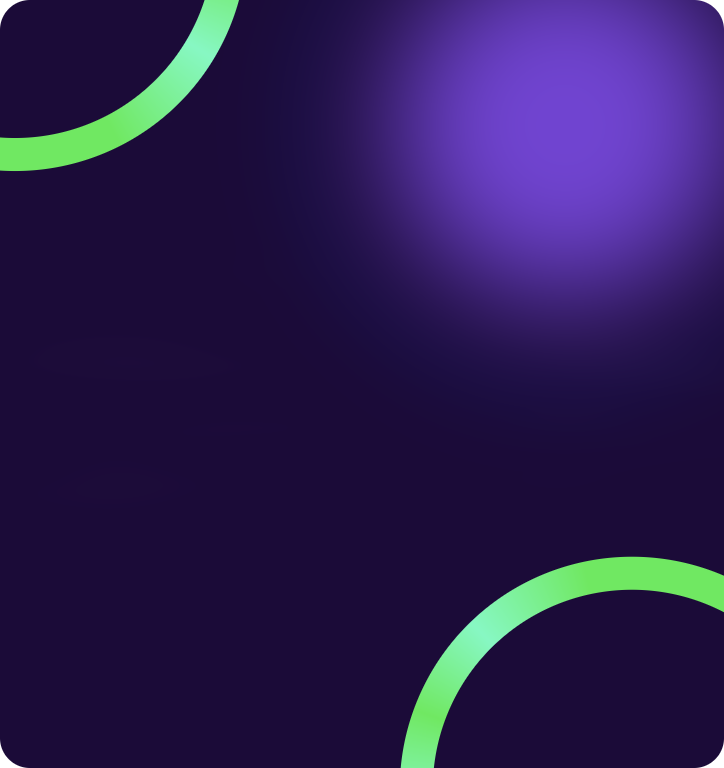
A Shadertoy shader for this background:

```glsl
// Dark violet rounded card with a soft purple glow and two green ring arcs.

#define GLOW_CENTER vec2(0.736, 0.837)
#define GLOW_RADIUS 0.241
#define RING_TOP vec2(0.0195, 1.0797)
#define RING_BOTTOM vec2(0.8229, -0.0273)
#define RING_RADIUS 0.2809
#define RING_HALF_WIDTH 0.0215
#define CORNER_RADIUS 0.039
#define HAZE_STRENGTH 0.014

const vec3 NIGHT  = vec3(0.106, 0.043, 0.220);
const vec3 INDIGO = vec3(0.096, 0.049, 0.242);
const vec3 PURPLE = vec3(0.440, 0.267, 0.816);
const vec3 GREEN  = vec3(0.440, 0.910, 0.385);
const vec3 MINT   = vec3(0.530, 0.970, 0.765);

// Gradient noise, roughly -0.7 to 0.7
vec2 gradientAt(vec2 cell) {
    float angle = 6.2832 * fract(sin(dot(cell, vec2(127.1, 311.7))) * 4375.5);
    return vec2(cos(angle), sin(angle));
}

float gradientNoise(vec2 p) {
    vec2 i = floor(p), f = fract(p);
    vec2 u = f * f * f * (f * (f * 6.0 - 15.0) + 10.0);
    vec2 e = vec2(0.0, 1.0);
    float low  = mix(dot(gradientAt(i), f),
                     dot(gradientAt(i + e.yx), f - e.yx), u.x);
    float high = mix(dot(gradientAt(i + e), f - e),
                     dot(gradientAt(i + e.yy), f - e.yy), u.x);
    return mix(low, high, u.y);
}

// Coverage of a shape from its signed distance
float fill(float dist, float pixel) {
    return clamp(0.5 - dist / pixel, 0.0, 1.0);
}

float roundedBox(vec2 p, vec2 halfSize, float radius) {
    vec2 q = abs(p) - halfSize + radius;
    return length(max(q, 0.0)) + min(max(q.x, q.y), 0.0) - radius;
}

// Ring with an angular sweep from green to mint around the highlight angle
vec3 drawRing(vec3 base, vec2 p, float highlightDegrees, float pixel) {
    float h = radians(highlightDegrees);
    vec2 axis = vec2(cos(h), sin(h));
    vec2 turned = vec2(dot(p, axis), dot(p, vec2(-axis.y, axis.x)));
    float a = degrees(atan(turned.y, turned.x));
    float mint = a < 0.0 ? 1.0 + a / 32.0 : abs(1.0 - a / 26.0);
    vec3 color = mix(GREEN, MINT, clamp(mint, 0.0, 1.0));
    float dist = abs(length(p) - RING_RADIUS) - RING_HALF_WIDTH;
    return mix(base, color, fill(dist, pixel));
}

void mainImage(out vec4 fragColor, in vec2 fragCoord) {
    float pixel = 1.0 / iResolution.y;
    vec2 p = fragCoord * pixel;
    vec2 size = iResolution.xy * pixel;

    // Night base with a faint indigo fringe and horizontal haze
    float r = length(p - GLOW_CENTER) / GLOW_RADIUS;
    float fringe = exp(-pow((r - 1.45) / 0.25, 2.0));
    vec3 color = mix(NIGHT, INDIGO, 0.8 * fringe);
    float hazeBand = exp(-pow((p.y - 0.49) / 0.12, 2.0));
    float haze = max(gradientNoise(p * vec2(3.0, 13.0)), 0.0);
    color += HAZE_STRENGTH * hazeBand * haze;

    // Glow
    color = mix(color, PURPLE, exp(-r * r * r));

    // Rings
    color = drawRing(color, p - RING_TOP, -31.0, pixel);
    color = drawRing(color, p - RING_BOTTOM, 134.0, pixel);

    // Rounded card on white
    float card = roundedBox(p - 0.5 * size, 0.5 * size, CORNER_RADIUS);
    color = mix(vec3(1.0), color, fill(card, pixel));

    fragColor = vec4(color, 1.0);
}
```
